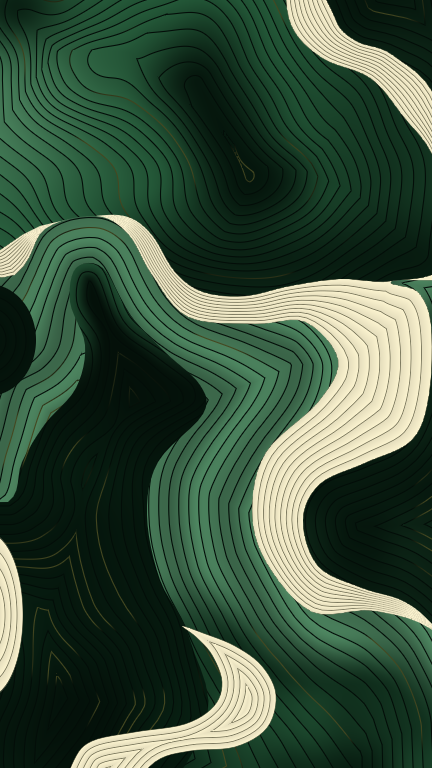
This background is drawn by a Shadertoy shader. Its source:

```glsl
// Layered paper-cut waves: cream ribbons winding between green and dark hills.
// Each hill is a closed smooth spline whose signed distance gives its edge,
// its shade and the contour lines that run along the flow.
#define UNITS 768.0   // canvas height in design units
#define N 20          // knots per outline
#define STEPS 6       // pieces per spline span
#define SPACING 10.0  // gap between contour lines
#define LEAF vec3(.29, .50, .36)
#define MOSS vec3(.12, .30, .19)
#define DEEP vec3(.025, .105, .06)
#define INK vec3(.01, .05, .03)
#define CREAM vec3(.94, .91, .775)
#define CREAM_INK vec3(.42, .41, .31)
#define K vec2

// Outlines, y pointing down
const K upperHill[N] = K[N](K(278,-90),K(284,-30),K(291,25),K(322,58),K(370,78),K(402,115),K(436,165),
  K(445,262),K(392,281),K(340,279),K(290,286),K(245,296),K(203,292),K(175,272),K(152,235),K(128,217),
  K(95,216),K(40,226),K(-80,260),K(-80,-90));
const K rightHill[N] = K[N](K(328,-40),K(335,18),K(356,41),K(394,56),K(440,108),K(470,262),K(392,281),
  K(418,292),K(431,325),K(429,395),K(412,440),K(365,463),K(320,484),K(303,520),K(318,566),K(362,588),
  K(405,602),K(440,632),K(520,720),K(450,-90));
const K leafHill[N] = K[N](K(96,216),K(128,234),K(152,275),K(188,317),K(255,324),K(305,322),K(338,360),
  K(318,402),K(266,452),K(252,510),K(266,562),K(312,612),K(375,611),K(440,636),K(500,720),K(470,900),
  K(-80,900),K(-80,330),K(15,275),K(45,229));
const K darkHill[N] = K[N](K(-60,520),K(8,502),K(22,462),K(45,424),K(76,388),K(85,345),K(70,302),
  K(76,268),K(103,268),K(130,315),K(165,352),K(200,385),K(203,414),K(158,462),K(147,515),K(160,580),
  K(190,640),K(200,740),K(60,900),K(-80,900));
const K lowRibbon[N] = K[N](K(182,626),K(203,633),K(235,646),K(262,666),K(276,695),K(267,728),K(235,747),
  K(190,751),K(155,762),K(120,800),K(70,830),K(62,800),K(74,760),K(92,741),K(135,732),K(185,724),
  K(214,706),K(222,682),K(212,655),K(196,637));

float hash(vec2 p) {
  vec3 q = fract(p.xyx * .1031);
  q += dot(q, q.yzx + 33.33);
  return fract((q.x + q.y) * q.z);
}
float noise(vec2 p) {
  vec2 i = floor(p), f = fract(p);
  f = f * f * f * (f * (f * 6. - 15.) + 10.);
  return mix(mix(hash(i), hash(i + K(1, 0)), f.x),
             mix(hash(i + K(0, 1)), hash(i + 1.), f.x), f.y);
}
vec2 spline(vec2 a, vec2 b, vec2 c, vec2 d, float t) {
  return b + .5*t*(c - a + t*(2.*a - 5.*b + 4.*c - d + t*(3.*(b - c) + d - a)));
}
// Signed distance to a closed spline, negative inside
float outline(vec2 p, vec2 k[N]) {
  float best = 1e9, side = 1.;
  vec2 u = k[0];
  for (int i = 0; i < N; i++)
    for (int j = 1; j <= STEPS; j++) {
      vec2 v = spline(k[(i+N-1)%N], k[i], k[(i+1)%N], k[(i+2)%N], float(j) / float(STEPS));
      vec2 e = v - u, w = p - u, q = w - e * clamp(dot(w, e) / dot(e, e), 0., 1.);
      best = min(best, dot(q, q));
      if ((u.y > p.y) != (v.y > p.y) && p.x < u.x + e.x * w.y / e.y) side = -side;
      u = v;
    }
  return side * sqrt(best);
}
float ellipse(vec2 p, vec2 r) { return (length(p / r) - 1.) * min(r.x, r.y); }
float glow(vec2 p, vec2 r) { p /= r; return exp(-dot(p, p)); }
float pixel() { return UNITS / iResolution.y; }
float cover(float d) { return clamp(.5 - d / pixel(), 0., 1.); }

// Lines at whole steps of a field, each band faintly shaded
vec3 contour(vec3 base, vec3 ink, float field, float halfWidth) {
  float slope = length(K(dFdx(field), dFdy(field))) + 1e-4;
  float d = abs(fract(field + .5) - .5) / slope * pixel();
  float line = cover(d - halfWidth) * (1. - smoothstep(.3, .7, slope));
  return mix(base * (.95 + .1 * fract(field)), ink, line);
}
vec3 cream(float field) { return contour(CREAM, CREAM_INK, field, .35); }
// One hill over the rest; a few of its lines are gilded
vec3 hill(vec3 under, vec3 base, vec2 p, float field, float d) {
  field /= SPACING;
  float gilt = step(.72, hash(K(floor(field + .5), 7))) * smoothstep(.45, .8, noise(p / 55. + 9.));
  vec3 ink = mix(INK, vec3(.38, .38, .17), .7 * gilt);
  return mix(under, contour(base, ink, field, .55), cover(d));
}

void mainImage(out vec4 fragColor, in vec2 fragCoord) {
  vec2 p = fragCoord * pixel();
  p.y = UNITS - p.y;
  float wave = noise(p / 75.) - .5;
  float upper = outline(p, upperHill), right = outline(p, rightHill), leaf = outline(p, leafHill);
  float dark = outline(p, darkHill), low = outline(p, lowRibbon);

  // Cream ribbons: lines share out the gap between two banks
  bool top = p.y < 200.;
  float a = abs(top ? upper : leaf), b = abs(top ? right : min(upper, right));
  vec3 col = cream(9. * a / (a + b + .01));

  // Right hill with a light patch
  vec3 base = mix(DEEP * .8, MOSS * .7, .5 * noise(p / 60. + 3.));
  base = mix(base, LEAF, glow(p - K(425, 280), K(50, 38)));
  col = hill(col, base, p, right + 16. * wave, right);

  // Upper hill: rings around a dark hollow, light at the left
  vec2 axis = K(50, 95), q = p - K(198, 82);
  float ring = length(q - axis * clamp(dot(q, axis) / dot(axis, axis), 0., 1.));
  ring += 40. * wave - 22. * glow(p - K(290, 178), K(40));
  float tone = smoothstep(8., 95., ring) * (1. - .55 * smoothstep(260., 400., p.x));
  tone *= 1. - .85 * smoothstep(185., 265., p.y) * smoothstep(50., 150., p.x);
  base = mix(DEEP * .85, MOSS * 1.1, tone);
  base = mix(base, LEAF, .85 * glow(p - K(5, 112), K(90, 85)));
  base = mix(base, DEEP, .9 * glow(p - K(15, 5), K(50, 40)));
  col = hill(col, base, p, .65 * ring + .4 * upper + 12. * wave, upper);

  // Leaf hill: bright flow sinking into shade
  float flow = .5 * (dark + leaf) + 8. * wave;
  float shade = smoothstep(15., 75., -leaf) * smoothstep(560., 650., p.y);
  base = LEAF * (.9 + .12 * cos(flow * .11));
  base = mix(base, mix(DEEP, MOSS, noise(p / 60.)), shade);
  col = hill(col, base, p, flow, leaf);

  // Dark hill with a softer crest
  base = DEEP * mix(.6, 1.25, smoothstep(360., 520., p.y) * noise(p / 90. + 5.));
  base = mix(base, MOSS, .9 * smoothstep(-22., 0., dark) * (1. - smoothstep(290., 400., p.y)));
  col = hill(col, base, p, dark + 34. * wave, dark);

  // Lower ribbon, left sliver, left hollow
  col = mix(col, cream(low / 6.), cover(low));
  float sliver = ellipse(p - K(-12, 615), K(35, 82));
  col = mix(col, cream(sliver / 6.), cover(sliver));
  float hollow = ellipse(p - K(-12, 340), K(48, 56));
  col = hill(col, DEEP * .7, p, hollow, hollow);
  fragColor = vec4(col, 1);
}
```
